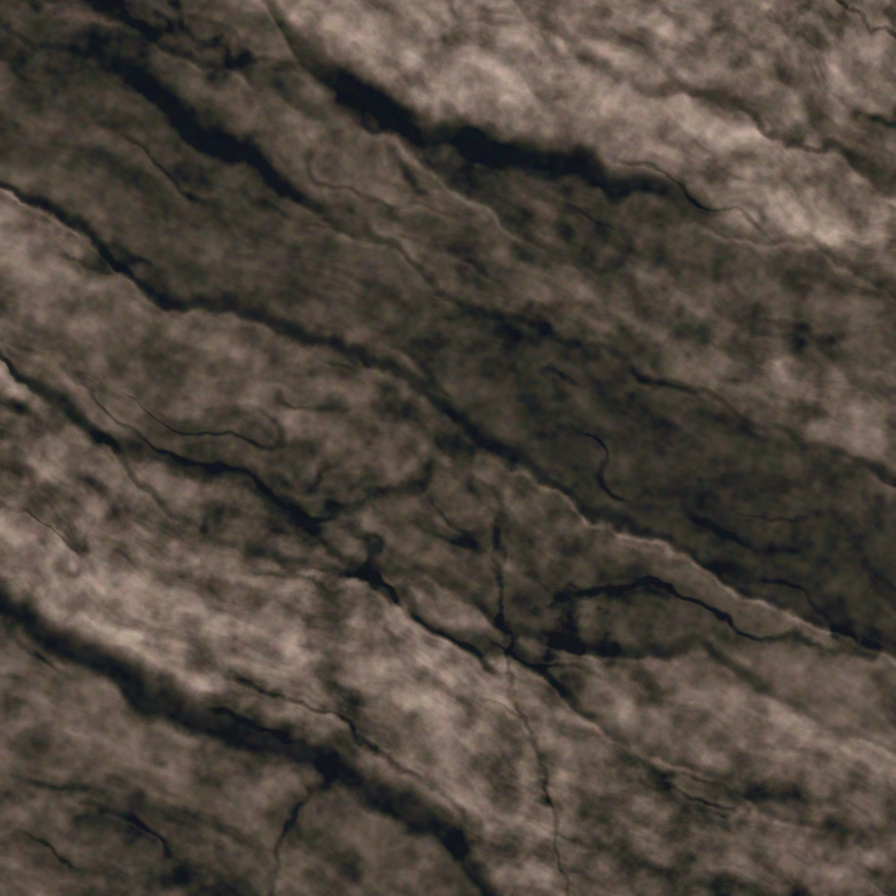
Reproduce this texture procedurally as a WebGL 2 fragment shader.

```glsl
#version 300 es
precision highp float;

uniform vec2 u_resolution;
out vec4 fragColor;

float hash(vec2 p) {
    vec3 q = fract(vec3(p.xyx) * 0.1031);
    q += dot(q, q.yzx + 33.33);
    return fract((q.x + q.y) * q.z);
}

float noise(vec2 p) {
    vec2 cell = floor(p), f = fract(p);
    f = f * f * (3.0 - 2.0 * f);
    return mix(mix(hash(cell), hash(cell + vec2(1, 0)), f.x),
               mix(hash(cell + vec2(0, 1)), hash(cell + vec2(1, 1)), f.x), f.y);
}

float fbm(vec2 p) {
    float sum = 0.0, amplitude = 0.5;
    for (int i = 0; i < 5; i++) {
        sum += amplitude * noise(p);
        p = mat2(0.8, 0.6, -0.6, 0.8) * p * 2.03 + 17.3;
        amplitude *= 0.5;
    }
    return sum / 0.97;
}

// Thin dark lines where a noise field crosses its middle value
float cracks(vec2 p, float width) {
    float line = 1.0 - smoothstep(0.0, width, abs(noise(p) - 0.5));
    return line * smoothstep(0.5, 0.75, noise(p * 0.9 + 41.0));
}

// Rock colour from shadow to sunlit stone, indexed by its red value
vec3 rockColor(float tone) {
    const vec3 ramp[6] = vec3[6](
        vec3(0.07, 0.085, 0.11), vec3(0.21, 0.197, 0.16), vec3(0.26, 0.23, 0.20),
        vec3(0.32, 0.28, 0.235), vec3(0.42, 0.36, 0.32), vec3(0.74, 0.65, 0.59));
    vec3 color = ramp[0];
    for (int i = 1; i < 6; i++) {
        float blend = (tone - ramp[i - 1].r) / (ramp[i].r - ramp[i - 1].r);
        color = mix(color, ramp[i], clamp(blend, 0.0, 1.0));
    }
    return color;
}

// Tilted slabs, each with a wandering edge, a shadow and a lit rim
float slabTone(vec2 p, float depth) {
    // Edge depth, tone below it, shadow strength, rim strength
    const vec4 slabs[8] = vec4[8](
        vec4(-0.30, 0.44, 0.18, 0.00), vec4(-0.13, 0.285, 0.34, 0.03),
        vec4(-0.03, 0.295, 0.08, 0.10), vec4(0.07, 0.24, 0.30, 0.00),
        vec4(0.21, 0.32, 0.14, 0.14), vec4(0.39, 0.42, 0.16, 0.38),
        vec4(0.47, 0.445, 0.22, 0.06), vec4(0.71, 0.31, 0.34, 0.00));
    float rough = 0.022 * (fbm(p * 32.0 + 90.0) - 0.5);
    float tone = 0.44;
    for (int i = 0; i < 8; i++) {
        float seed = float(i) * 7.37 + 3.0;
        float wander = 0.2 * (fbm(vec2(p.x * 3.6 + seed, seed)) - 0.5);
        float s = 0.89 * (depth - slabs[i].x - wander) + rough;
        float presence = smoothstep(0.2, 0.6, noise(vec2(p.x * 4.5, seed)));
        float width = 0.004 + 0.012 * presence * noise(vec2(p.x * 13.0, seed + 2.0));
        width += 0.011 * smoothstep(0.2, 0.34, slabs[i].z) * presence;
        // Shadow falls off softly above the edge and sharply below it
        float shadow = smoothstep(-2.2 * width, -0.5 * width, s)
                     * (1.0 - smoothstep(-0.1 * width, 0.6 * width + 0.003, s));
        float rim = exp(-pow((s - 0.006) / 0.0042, 2.0))
                  + 0.22 * exp(-pow((s - 0.018) / 0.016, 2.0));
        tone = mix(tone, slabs[i].y, smoothstep(-0.008, 0.018, s));
        tone -= slabs[i].z * shadow * (0.25 + 0.75 * presence);
        tone += slabs[i].w * rim * smoothstep(0.25, 0.7, noise(vec2(p.x * 6.0, seed + 5.0)));
    }
    return tone;
}

void main() {
    vec2 p = gl_FragCoord.xy / u_resolution.y;
    float depth = 1.0 - p.y - 0.5 * p.x;
    vec2 strata = vec2(dot(p, vec2(0.89, -0.45)), 0.89 * depth);
    vec2 bend = vec2(fbm(p * 5.0), fbm(p * 5.0 + 31.0)) - 0.5;
    vec2 warped = strata + 0.12 * bend;

    float tone = slabTone(p, depth);

    // Sunlit slab on the right, shaded slope beneath it
    vec2 lit = (strata - vec2(0.45, -0.02)) / vec2(0.2, 0.045);
    tone += 0.12 * exp(-dot(lit, lit));
    vec2 shade = (strata - vec2(0.58, 0.2)) / vec2(0.25, 0.12);
    tone -= 0.07 * exp(-dot(shade, shade));

    // Weathering: broad patches, streaks along the strata, mottling
    float weather = 0.42 * (fbm(warped * vec2(4.0, 10.0) + 5.0) - 0.5)
                  + 0.34 * (fbm(warped * vec2(14.0, 48.0) + 13.0) - 0.5)
                  + 0.34 * (fbm(p * 46.0 + 60.0) - 0.5);
    tone += weather * clamp(tone / 0.36, 0.3, 1.25);

    // Fissures along the strata and gullies across them
    vec2 jitter = vec2(fbm(p * 26.0 + 3.0), fbm(p * 26.0 + 77.0)) - 0.5;
    tone -= 0.17 * cracks(warped * vec2(3.5, 13.0) + 0.35 * jitter + 8.0, 0.08);
    tone -= 0.12 * cracks(warped * vec2(9.0, 30.0) + 0.5 * jitter + 52.0, 0.12);
    tone -= 0.13 * cracks(vec2(p.x * 7.0 + p.y, p.y * 3.5) + bend * 1.5
                          + 0.3 * jitter + 23.0, 0.06);

    // Fine grain with slight colour variation
    vec3 grain = vec3(noise(p * 150.0), noise(p * 150.0 + 70.0), noise(p * 150.0 + 140.0)) - 0.5;
    tone += 0.06 * (noise(p * 115.0 + 9.0) - 0.5);
    fragColor = vec4(rockColor(tone) + 0.03 * grain, 1.0);
}
```
